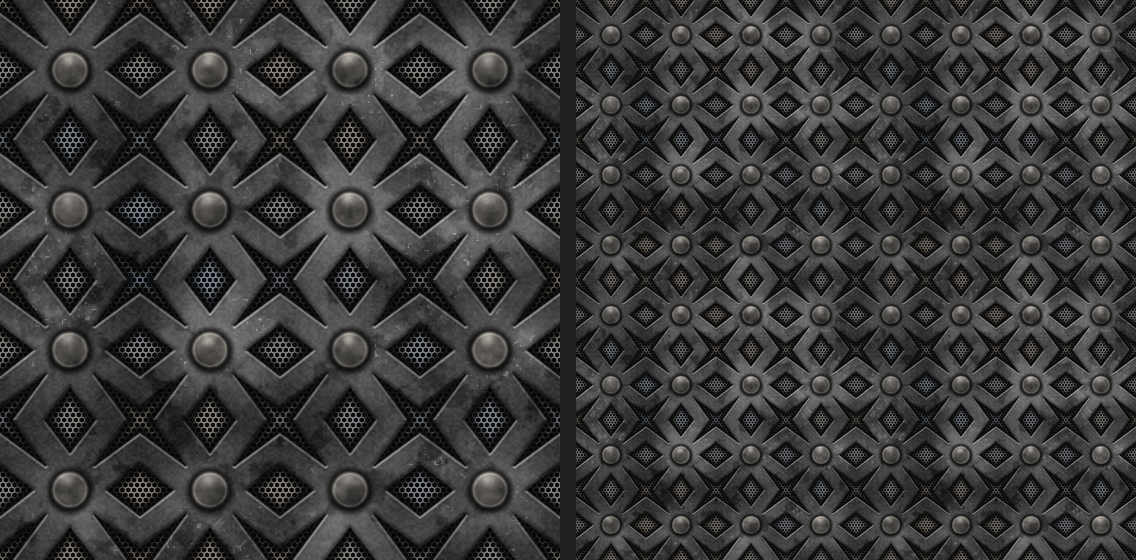
Left: one tile. Right: repeated 2 by 2.
A Shadertoy shader for this pattern:

```glsl
// Worn steel lattice with domed rivets, diamond and star cutouts over a honeycomb mesh.

const float REPEATS = 4.0;
const float RIVET_RADIUS = 0.138;
const vec2 MESH_COUNT = vec2(24.0, 14.0);

float hash(vec2 p) {
    return fract(sin(dot(p, vec2(127.1, 311.7))) * 43758.5453);
}

// Value noise that wraps after a whole number of lattice steps
float noise(vec2 uv, vec2 period, float seed) {
    vec2 p = uv * period, i = floor(p), f = fract(p);
    f = f * f * (3.0 - 2.0 * f);
    vec2 lo = mod(i, period) + seed, hi = mod(i + 1.0, period) + seed;
    return mix(mix(hash(lo), hash(vec2(hi.x, lo.y)), f.x),
               mix(hash(vec2(lo.x, hi.y)), hash(hi), f.x), f.y);
}

float fbm(vec2 uv, float period, float seed) {
    float sum = 0.0, weight = 0.5;
    for (int i = 0; i < 5; i++) {
        sum += weight * noise(uv, vec2(period), seed);
        period *= 2.0;
        weight *= 0.55;
        seed += 17.0;
    }
    return sum / 1.055;
}

// Distance to edge a-b, negative on its left side
float edgeDistance(vec2 p, vec2 a, vec2 b) {
    vec2 e = b - a, w = p - a;
    float d = length(w - e * clamp(dot(w, e) / dot(e, e), 0.0, 1.0));
    return e.x * w.y - e.y * w.x > 0.0 ? -d : d;
}

float diamond(vec2 p, vec2 size) {
    return edgeDistance(abs(p), vec2(size.x, 0.0), vec2(0.0, size.y));
}

float star(vec2 p, float waist, float tip) {
    p = abs(p);
    p = vec2(max(p.x, p.y), min(p.x, p.y));
    return edgeDistance(p, vec2(waist, 0.0), vec2(tip));
}

// Cutouts around a rivet at the cell centre
float holes(vec2 p) {
    vec2 q = abs(p), r = 0.5 - q;
    float d = diamond(vec2(r.x, q.y), vec2(0.235, 0.182));
    d = min(d, diamond(vec2(q.x, r.y), vec2(0.178, 0.232)));
    return min(d, star(r, 0.085, 0.325)) - 0.006;
}

// Distance to the nearest honeycomb wire, in mesh pitches
float hexEdge(vec2 p) {
    vec2 s = vec2(1.0, 1.732), g = p * MESH_COUNT * s;
    vec2 a = mod(g, s) - 0.5 * s, b = mod(g + 0.5 * s, s) - 0.5 * s;
    vec2 c = abs(dot(a, a) < dot(b, b) ? a : b);
    return 0.5 - max(c.x, 0.5 * c.x + 0.866 * c.y);
}

vec3 meshColor(vec2 p, vec2 uv, float depth, float px) {
    float wire = 1.0 - smoothstep(0.02, 0.08 + 0.8 * px * MESH_COUNT.x, hexEdge(p));
    float light = smoothstep(0.018, 0.10, depth);
    float hue = noise(uv, vec2(4.0), 71.0) - 0.5;
    vec3 tint = vec3(1.0 + 0.18 * hue, 1.0, 1.0 - 0.25 * hue);
    return vec3(0.022) + tint * wire * (0.06 + 0.5 * light);
}

float plateTone(vec2 uv, float r) {
    float cloud = smoothstep(0.28, 0.72, fbm(uv, 5.0, 3.0));
    float wear = smoothstep(0.5, 0.68, fbm(uv, 9.0, 40.0));
    float grain = noise(uv, vec2(230.0), 5.0) - 0.5;
    float tone = mix(0.17, 0.34, cloud) + 0.09 * exp(-18.0 * (r - 0.2) * (r - 0.2));
    tone += 0.08 * grain + 0.05 * (fbm(uv, 48.0, 9.0) - 0.5);
    // Chipped patches and bright specks
    float chips = smoothstep(0.54, 0.66, fbm(uv, 34.0, 23.0));
    tone += wear * (0.07 * chips + 0.2 * smoothstep(0.82, 0.97, noise(uv, vec2(170.0), 31.0)));
    tone -= 0.08 * smoothstep(0.58, 0.68, fbm(uv, 21.0, 57.0));
    // Diagonal hairline scratches
    vec2 slant = vec2(uv.x + uv.y, uv.y - uv.x);
    float scratch = smoothstep(0.9, 0.98, noise(slant, vec2(13.0, 190.0), 83.0));
    return tone + 0.12 * scratch * wear;
}

vec3 rivetColor(vec2 p, vec2 uv) {
    vec2 n = p / RIVET_RADIUS;
    float r = length(n);
    float tone = 0.31 + 0.13 * dot(n, vec2(-0.3, 0.8));
    tone += 0.36 * (fbm(uv, 40.0, 61.0) - 0.5);
    tone += 0.22 * exp(-9.0 * dot(n - vec2(-0.1, 0.55), n - vec2(-0.1, 0.55)));
    tone += 0.12 * smoothstep(0.1, 0.0, abs(r - 0.83));
    tone *= 1.0 - 0.6 * smoothstep(0.84, 1.0, r);
    return tone * vec3(1.03, 1.0, 0.96);
}

void mainImage(out vec4 fragColor, in vec2 fragCoord) {
    vec2 uv = fragCoord / iResolution.xy;
    vec2 p = fract(uv * REPEATS) - 0.5;
    float px = REPEATS / iResolution.y;
    float r = length(p), d = holes(p);

    // Bevel lit from above
    vec2 e = vec2(0.004, 0.0);
    vec2 slope = vec2(holes(p + e) - holes(p - e), holes(p + e.yx) - holes(p - e.yx)) / (2.0 * e.x);
    float facing = dot(slope, vec2(0.2, -0.95));
    float rim = smoothstep(-px, 0.004, d) * (1.0 - smoothstep(0.008, 0.016 + px, d));
    float tone = plateTone(uv, r);
    tone *= 0.78 + 0.22 * smoothstep(0.0, 0.045, d);
    tone += rim * (0.34 * max(facing, 0.0) - 0.08 * max(-facing, 0.0));

    // Shadow ring beneath each rivet
    tone *= mix(0.2, 1.0, smoothstep(RIVET_RADIUS - 0.01, RIVET_RADIUS + 0.055, length(p + vec2(0.0, 0.006))));

    vec3 color = mix(meshColor(p, uv, -d, px), vec3(tone), smoothstep(-px, px, d + 0.002));
    color = mix(rivetColor(p, uv), color, smoothstep(-px, px, r - RIVET_RADIUS));
    fragColor = vec4(clamp(color, 0.0, 1.0), 1.0);
}
```
